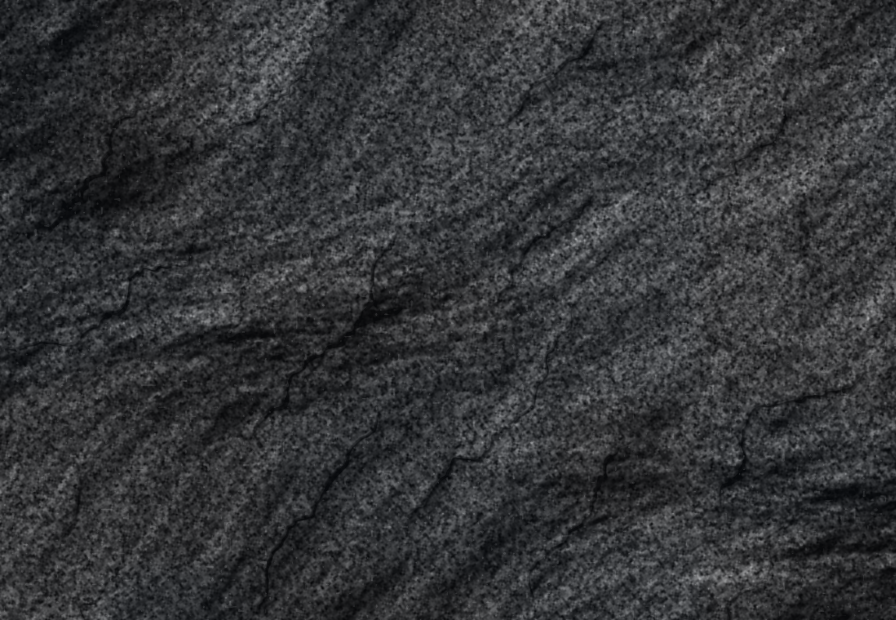
This texture is drawn by a Shadertoy shader. Its source:

```glsl
// Dark slate: a rough stone face with soft mottling, slanted relief and grain.
// Layered value noise gives tone and relief; meandering lines scattered by a
// low-discrepancy sequence become cracked ledges and faint pale scratches.

const float BASE_TONE = 0.226;
const float BEDDING_ANGLE = 0.55;
const int CRACKS = 15;
const int SCRATCHES = 9;
const vec3 COOL_TINT = vec3(-0.008, 0.0, 0.011);
const vec3 WARM_TINT = vec3(0.002, 0.0, 0.003);

float hash(vec2 p) {
    vec3 q = fract(vec3(p.xyx) * 0.1031);
    q += dot(q, q.yzx + 33.33);
    return fract((q.x + q.y) * q.z);
}

float noise(vec2 p) {
    vec2 cell = floor(p);
    vec2 f = fract(p);
    f = f * f * (3.0 - 2.0 * f);
    float low = mix(hash(cell), hash(cell + vec2(1.0, 0.0)), f.x);
    float high = mix(hash(cell + vec2(0.0, 1.0)), hash(cell + 1.0), f.x);
    return mix(low, high, f.y);
}

float fbm(vec2 p) {
    float sum = 0.0;
    float weight = 0.516;
    for (int i = 0; i < 5; i++) {
        sum += weight * noise(p);
        p = p * 2.03 + vec2(17.3, 9.1);
        weight *= 0.5;
    }
    return sum;
}

vec2 rotate(vec2 p, float angle) {
    float c = cos(angle);
    float s = sin(angle);
    return vec2(c * p.x + s * p.y, c * p.y - s * p.x);
}

// Height of the stone, stretched along the bedding direction
float stoneHeight(vec2 p) {
    vec2 q = rotate(p, BEDDING_ANGLE) * vec2(3.6, 6.5);
    float bend = noise(p * 3.0 + 40.0);
    return fbm(q + bend * 1.2 + 20.0);
}

// Slope towards the light at the upper left
float relief(vec2 p, float reach) {
    vec2 toLight = reach * vec2(-0.6, 0.8);
    return stoneHeight(p) - stoneHeight(p + toLight);
}

// Meandering line: x along, y signed distance across, z fade towards the ends
vec3 meander(vec2 p, vec2 centre, float angle, float halfLength, float seed) {
    vec2 q = rotate(p - centre, angle);
    float fade = 1.0 - smoothstep(0.45, 1.0, abs(q.x) / halfLength);
    if (fade <= 0.0 || abs(q.y) > 0.25) return vec3(q, 0.0);
    float path = fbm(vec2(q.x * 6.0 + 30.0, seed * 7.3)) - 0.5;
    return vec3(q.x, (q.y - 0.2 * path) * 0.85, fade);
}

// Black gap with a lit lip above and a soft shadow below
float ledge(vec3 line, float seed, float pixel) {
    float opening = noise(vec2(line.x * 16.0 + 50.0, seed * 3.7));
    float width = mix(0.0025, 0.0095, opening * opening) * line.z + pixel;
    float gap = 1.0 - smoothstep(0.2 * width, width, abs(line.y));
    float above = smoothstep(-pixel, pixel, line.y);
    float lip = 0.045 * exp(-abs(line.y) / 0.012) * above;
    float shadow = 0.055 * exp(-abs(line.y) / 0.02) * (1.0 - above);
    return line.z * (lip - shadow * (0.4 + opening) - 0.12 * gap);
}

vec2 scatter(float index, vec2 size) {
    return fract(vec2(0.31, 0.62) + index * vec2(0.7549, 0.5698)) * size;
}

float cracks(vec2 p, vec2 size, float pixel) {
    float shade = 0.0;
    for (int i = 0; i < CRACKS; i++) {
        float id = float(i) + 1.0;
        float reach = hash(vec2(id, 4.0));
        float angle = mix(1.4, 0.6, reach) + 0.4 * (hash(vec2(id, 8.0)) - 0.5);
        float halfLength = mix(0.09, 0.38, reach * reach);
        vec3 line = meander(p, scatter(id, size), angle, halfLength, id);
        shade += ledge(line, id, pixel) * mix(0.55, 1.0, reach);
    }
    return max(shade, -0.19);
}

float scratches(vec2 p, vec2 size, float pixel) {
    float light = 0.0;
    for (int i = 0; i < SCRATCHES; i++) {
        float id = float(i) + 31.0;
        float angle = 3.0 * hash(vec2(id, 2.0));
        vec3 line = meander(p, scatter(id, size), angle, 0.16, id);
        float worn = smoothstep(0.35, 0.7, noise(p * 25.0 + id));
        light += line.z * worn * (1.0 - smoothstep(0.0, 0.003 + pixel, abs(line.y)));
    }
    return light;
}

// Sandy grain around zero, two sizes
float grain(vec2 p) {
    return 0.55 * noise(p * 175.0) + 0.45 * noise(rotate(p, 0.6) * 290.0 + 400.0) - 0.5;
}

void mainImage(out vec4 fragColor, in vec2 fragCoord) {
    float pixel = 1.0 / iResolution.y;
    vec2 p = fragCoord * pixel;
    vec2 size = iResolution.xy * pixel;
    vec2 fromCentre = 2.0 * p / size - 1.0;

    // Broad tone: mottled patches, darker towards the corners
    float mottle = fbm(rotate(p, BEDDING_ANGLE) * vec2(2.2, 3.4) + 5.0) - 0.5;
    float tone = BASE_TONE + 0.27 * mottle - 0.035 * dot(fromCentre, fromCentre);

    // Surface shape
    tone += 2.0 * relief(p, 0.007);
    tone += cracks(p, size, pixel) + 0.045 * scratches(p, size, pixel);
    tone = max(tone, 0.05);

    // Grain and bright mineral specks
    tone *= 1.0 + 1.7 * grain(p);
    tone += 0.09 * smoothstep(0.84, 0.97, noise(p * 140.0 + 90.0));

    float warmth = smoothstep(0.4, 0.65, noise(p * 4.0 + 70.0));
    vec3 stone = max(tone, 0.035) + mix(COOL_TINT, WARM_TINT, 0.6 * warmth);
    fragColor = vec4(clamp(stone, 0.0, 1.0), 1.0);
}
```
